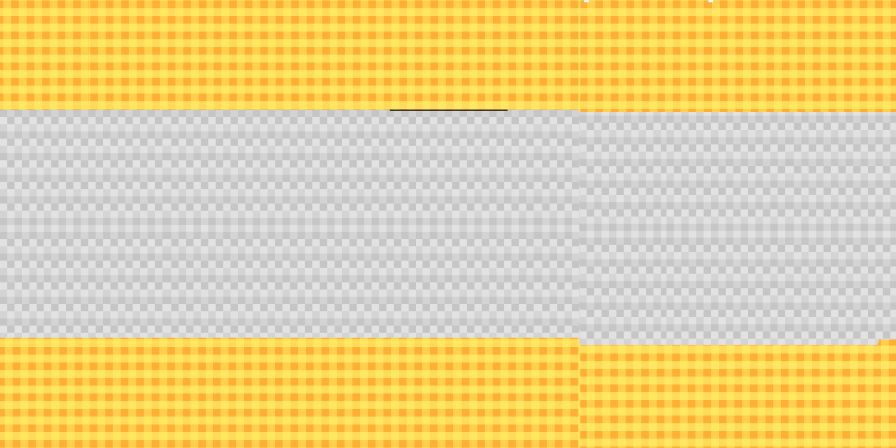
A Shadertoy shader for this pattern:

```glsl
// Woven checks: a grey band with slipped rows between two yellow gingham bands.

// Lengths are in canvas heights, with y measured down from the top.
const float GINGHAM_PERIOD = 0.0346;
const float GINGHAM_FILL = 0.245;      // half of the dark stripe, in periods
const float GREY_PERIOD = 0.0331;
const float GREY_ROW = 0.0161;
const float TILE = 0.2773;             // width of one cloth panel
const float GINGHAM_SEAM = 0.198;
const float GREY_SEAM = 0.097;
const float SLIP_X = 1.293;            // cloth right of here has slipped down
const float GREY_SLIP = 0.013;
const float ROW_SEAM = 0.503;
const float LAST_STRIP_X = 1.961;
const float JITTER = 0.14;             // panel offset, in periods
const float WEAR = 0.008;

const vec3 YELLOW = vec3(1.00, 0.905, 0.385);
const vec3 WARP = vec3(1.00, 0.860, 0.355);
const vec3 WEFT = vec3(1.00, 0.810, 0.310);
const vec3 ORANGE = vec3(1.00, 0.685, 0.205);
const vec3 GREY_LIGHT = vec3(0.885);
const vec3 GREY_DARK = vec3(0.775);
const vec3 INK = vec3(0.16, 0.10, 0.04);

float hash(vec2 p) {
    return fract(sin(dot(p, vec2(127.1, 311.7))) * 43758.5453);
}

// Repeating box: 1 within halfWidth of center, u in periods
float band(float u, float center, float halfWidth, float blur) {
    float d = abs(fract(u - center + 0.5) - 0.5);
    return clamp((halfWidth - d) / blur + 0.5, 0.0, 1.0);
}

// Soft step over one pixel
float edge(float at, float x, float px) {
    return clamp((x - at) / px + 0.5, 0.0, 1.0);
}

float box(vec2 p, vec2 lo, vec2 hi, float px) {
    return edge(lo.x, p.x, px) * edge(p.x, hi.x, px)
         * edge(lo.y, p.y, px) * edge(p.y, hi.y, px);
}

// Sideways offset of the panel under x
float panelShift(float x, float seam, float seed) {
    float id = floor((x - seam) / TILE);
    return (hash(vec2(id, seed)) - 0.5) * JITTER;
}

vec3 gingham(vec2 p, float side, float px) {
    float lower = step(0.5, p.y);
    float slipped = step(SLIP_X, p.x);
    float blur = px / GINGHAM_PERIOD;
    vec2 u = p / GINGHAM_PERIOD;
    u.x += panelShift(p.x, GINGHAM_SEAM, lower) + 0.35 * slipped;
    u.y -= lower * (0.35 + 0.42 * side) + 0.28;
    float column = band(u.x, 0.0, GINGHAM_FILL, blur);
    float row = band(u.y, 0.0, GINGHAM_FILL, blur);
    vec3 color = mix(mix(YELLOW, WARP, column), mix(WEFT, ORANGE, column), row);

    // Pale join where the cloth slipped
    float join = edge(0.0, 0.0014 - abs(p.x - SLIP_X), px);
    return mix(color, YELLOW, 0.7 * join);
}

vec3 greyWeave(vec2 p, float side, float px) {
    p.y -= GREY_SLIP * side;
    float start = p.y < ROW_SEAM ? 0.406 : 0.5336;
    float column = p.x / GREY_PERIOD + panelShift(p.x, GREY_SEAM, 5.0);
    float dark = band(column, 0.25, 0.25, px / GREY_PERIOD);

    // Three rows repeat: reversed checks, light stripes, dark stripes
    float u = (p.y - start) / (3.0 * GREY_ROW);
    float blur = px / (3.0 * GREY_ROW);
    float reversedRow = band(u, 1.0 / 6.0, 1.0 / 6.0, blur);
    float lightRow = band(u, 0.5, 1.0 / 6.0, blur);
    float darkRow = band(u, 5.0 / 6.0, 1.0 / 6.0, blur);
    float tone = reversedRow * (1.0 - dark)
               + lightRow * 0.5 * dark
               + darkRow * (0.5 + 0.5 * dark);

    // Uneven shade from check to check
    vec2 cell = floor(vec2(column * 2.0, u * 3.0));
    return mix(GREY_LIGHT, GREY_DARK, tone) + (hash(cell) - 0.5) * WEAR;
}

void mainImage(out vec4 fragColor, in vec2 fragCoord) {
    float px = 1.0 / iResolution.y;
    vec2 p = vec2(fragCoord.x, iResolution.y - fragCoord.y) * px;
    float side = edge(SLIP_X, p.x, px);

    // Band limits step down with the slipped cloth
    float top = mix(0.245, 0.250, side);
    float bottom = mix(0.754, 0.770, side);
    bottom = mix(bottom, 0.758, edge(LAST_STRIP_X, p.x, px));
    float inner = edge(top, p.y, px) * edge(p.y, bottom, px);
    vec3 color = mix(gingham(p, side, px), greyWeave(p, side, px), inner);

    // Stray thread on the upper border
    float thread = box(p, vec2(0.870, 0.2446), vec2(1.133, 0.2474), px);
    color = mix(color, INK, thread);

    // Small frayed nicks on the top edge
    for (int i = 0; i < 2; i++) {
        float x = 1.309 + TILE * float(i);
        float nick = box(p, vec2(x - 0.005, -0.01), vec2(x + 0.005, 0.005), px);
        color = mix(color, vec3(1.0), nick);
    }
    fragColor = vec4(color, 1.0);
}
```
